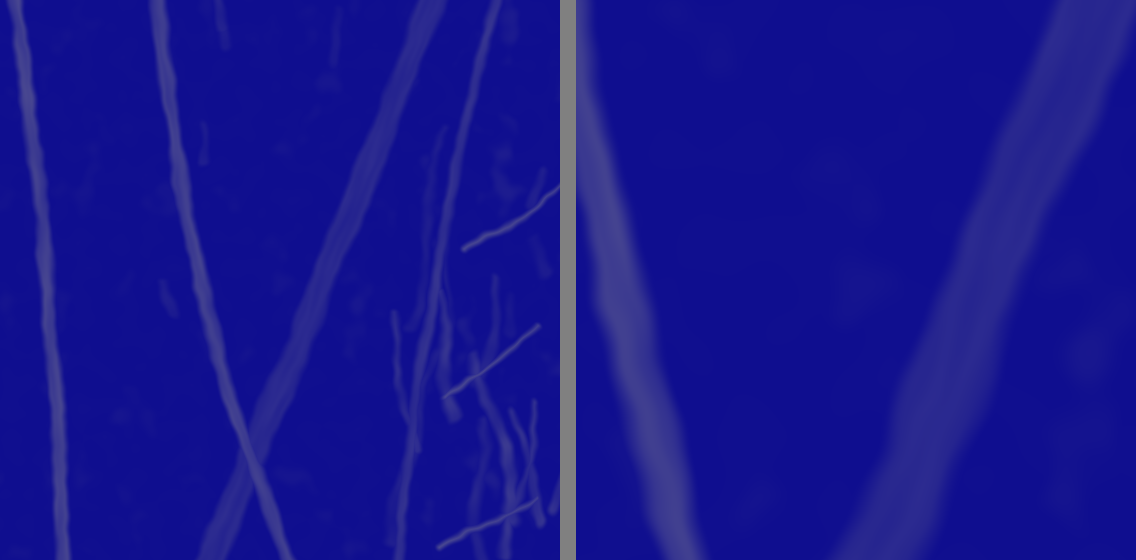
Left: the whole. Right: its middle third, enlarged.
A three.js fragment shader for this texture:

```glsl
varying vec2 vUv;

const vec3 GROUND_COLOR = vec3(0.06, 0.056, 0.56);
const vec3 BARK_COLOR = vec3(0.25, 0.245, 0.565);
const float EDGE_SOFTNESS = 0.007;

// Long stems, one per component
const int STEM_COUNT = 4;
const vec4 STEM_TOP = vec4(0.025, 0.285, 0.775, 0.885);
const vec4 STEM_FOOT = vec4(0.115, 0.515, 0.375, 0.71);
const vec4 STEM_BOW = vec4(0.015, -0.042, 0.003, -0.02);
const vec4 STEM_HALF_WIDTH = vec4(0.012, 0.0125, 0.023, 0.0085);
const vec4 STEM_STRENGTH = vec4(0.98, 0.95, 0.52, 0.66);

const int TWIG_COUNT = 11;
const vec2 TWIG_LEAN = vec2(-0.35, 0.45);
const vec2 TWIG_LENGTH = vec2(0.16, 0.42);
const int SPRIG_COUNT = 3;
const int FLECK_COUNT = 9;
const float MOTTLE_STRENGTH = 0.05;
const float HAZE_STRENGTH = 0.3;

float hash(float n, float salt) {
  return fract(sin(n * 127.1 + salt * 311.7) * 43758.545);
}

vec2 gradient(vec2 cell) {
  float angle = 6.2832 * hash(cell.x, cell.y);
  return vec2(cos(angle), sin(angle));
}

float gradientNoise(vec2 p) {
  vec2 cell = floor(p);
  vec2 f = p - cell;
  vec2 u = f * f * f * (f * (f * 6.0 - 15.0) + 10.0);
  vec2 right = vec2(1.0, 0.0);
  vec2 up = vec2(0.0, 1.0);
  float low = mix(dot(gradient(cell), f), dot(gradient(cell + right), f - right), u.x);
  float high = mix(dot(gradient(cell + up), f - up), dot(gradient(cell + 1.0), f - 1.0), u.x);
  return mix(low, high, u.y);
}

float softStroke(float dist, float halfWidth) {
  return 1.0 - smoothstep(halfWidth - EDGE_SOFTNESS, halfWidth + EDGE_SOFTNESS, dist);
}

// Tapered branch; lean is the sideways run per unit of rise
float branch(vec2 p, vec2 foot, float lean, float reach, float halfWidth) {
  vec2 axis = normalize(vec2(lean, 1.0)) * reach;
  float t = clamp(dot(p - foot, axis) / (reach * reach), 0.0, 1.0);
  return softStroke(length(p - foot - axis * t), halfWidth * (1.15 - 0.45 * t));
}

float stems(vec2 p) {
  float cover = 0.0;
  for (int i = 0; i < STEM_COUNT; i++) {
    float slope = STEM_TOP[i] - STEM_FOOT[i];
    float center = STEM_FOOT[i] + slope * p.y + STEM_BOW[i] * 4.0 * p.y * (1.0 - p.y);
    float across = (p.x - center) / sqrt(1.0 + slope * slope);
    float halfWidth = STEM_HALF_WIDTH[i] * (1.0 + 0.35 * gradientNoise(vec2(float(i) * 7.3, p.y * 14.0)));
    float streaks = 1.0 + 0.4 * gradientNoise(vec2(across * 75.0 + float(i) * 9.0, p.y * 9.0));
    cover = max(cover, STEM_STRENGTH[i] * streaks * softStroke(abs(across), halfWidth));
  }
  return cover;
}

// Dim steep twigs crowding the lower right
float thicket(vec2 p) {
  float cover = 0.0;
  for (int i = 0; i < TWIG_COUNT; i++) {
    float n = float(i) + 1.0;
    float column = (float(i) + hash(n, 1.0)) / float(TWIG_COUNT);
    vec2 foot = vec2(mix(0.68, 1.0, column), mix(-0.1, 0.45, hash(n, 2.0)));
    float lean = mix(TWIG_LEAN.x, TWIG_LEAN.y, hash(n, 3.0));
    float reach = mix(TWIG_LENGTH.x, TWIG_LENGTH.y, hash(n, 4.0));
    float strength = mix(0.25, 0.72, hash(n, 5.0));
    cover = max(cover, strength * branch(p, foot, lean, reach, mix(0.005, 0.01, hash(n, 6.0))));
  }
  return cover;
}

// Thin bright diagonal sprigs
float sprigs(vec2 p) {
  float cover = 0.0;
  for (int i = 0; i < SPRIG_COUNT; i++) {
    float n = float(i) + 31.0;
    vec2 foot = vec2(mix(0.77, 0.86, hash(n, 1.0)), 0.02 + 0.27 * float(i));
    cover = max(cover, branch(p, foot, mix(0.9, 1.8, hash(n, 2.0)), 0.2, 0.0045));
  }
  return cover * 1.2;
}

// Short faint flecks over the whole ground
float flecks(vec2 p) {
  float cover = 0.0;
  for (int i = 0; i < FLECK_COUNT; i++) {
    float n = float(i) + 57.0;
    vec2 foot = vec2(hash(n, 1.0), hash(n, 2.0));
    float lean = mix(-0.8, 0.8, hash(n, 3.0));
    cover = max(cover, mix(0.15, 0.35, hash(n, 4.0)) * branch(p, foot, lean, 0.07, 0.009));
  }
  return cover;
}

void main() {
  vec2 wobble = vec2(gradientNoise(vUv * 6.0), gradientNoise(vUv * 6.0 + 19.0));
  vec2 ripple = vec2(gradientNoise(vUv * 32.0 + 5.0), gradientNoise(vUv * 32.0 + 41.0));
  vec2 stemPoint = vUv + 0.008 * wobble + 0.004 * ripple;
  vec2 twigPoint = vUv + 0.035 * wobble + 0.006 * ripple;

  // Faint haze, denser at the right
  float clouds = gradientNoise(vUv * vec2(15.0, 10.0) + 3.0) + 0.5 * gradientNoise(vUv * 31.0);
  float haze = HAZE_STRENGTH * smoothstep(0.2, 0.75, clouds) * mix(0.45, 1.0, smoothstep(0.5, 0.85, vUv.x));
  float mottle = MOTTLE_STRENGTH * gradientNoise(vUv * 24.0 + 8.0);

  float bark = max(thicket(twigPoint), flecks(twigPoint));
  bark *= 1.0 + 0.7 * gradientNoise(vUv * 22.0 + 13.0);
  bark = max(max(bark, stems(stemPoint)), sprigs(twigPoint));
  float amount = clamp(max(bark, haze) + mottle, 0.0, 1.3);
  gl_FragColor = vec4(mix(GROUND_COLOR, BARK_COLOR, amount), 1.0);
}
```
